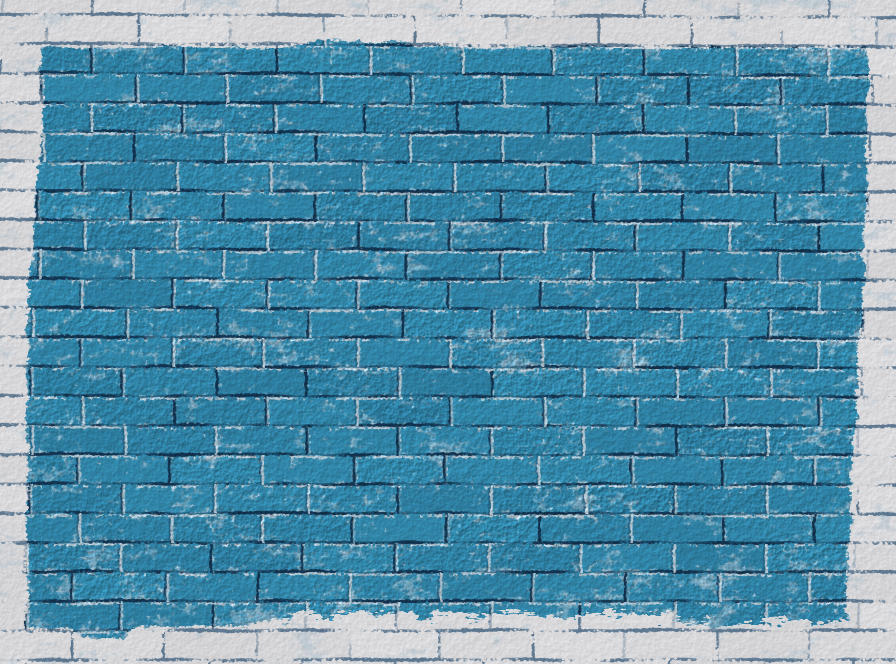
Reproduce this texture procedurally as a Shadertoy shader.

```glsl
// Brick wall in white paint with a ragged blue rectangle rolled over it, worn and flecked at the joints.

// Lengths are fractions of the canvas height.
const float ROW_HEIGHT  = 0.0442;
const float BRICK_PITCH = 0.1388;
const float TOP_JOINT   = 0.9336;  // joint above the first blue row
const float FIRST_JOINT = 0.1364;  // left upright joint of that row
const float ROW_DRIFT   = 0.0014;  // leftward creep of the bond per row
const float TILT        = 0.0038;
const float JOINT_WIDTH = 0.0021;
const float RELIEF      = 0.95;
const float WEAR        = 0.55;
const float SCUFF       = 0.60;

const vec3 WHITE = vec3(0.85, 0.85, 0.86);
const vec3 BLUE  = vec3(0.19, 0.52, 0.655);
const vec3 DEEP  = vec3(0.16, 0.455, 0.59);
const vec3 CHALK = vec3(0.62, 0.72, 0.78);
const vec3 SHADE = vec3(0.06, 0.18, 0.29);
const vec3 SLATE = vec3(0.34, 0.45, 0.55);

vec2 hash2(vec2 p) {
    vec3 q = fract(p.xyx * vec3(0.1031, 0.1030, 0.0973));
    q += dot(q, q.yzx + 33.33);
    return fract((q.xx + q.yz) * q.zy);
}

// Cellular noise: distance to the nearest scattered point.
float cells(vec2 p) {
    vec2 base = floor(p), f = p - base;
    float nearest = 4.0;
    for (int y = -1; y <= 1; y++)
    for (int x = -1; x <= 1; x++) {
        vec2 o = vec2(x, y);
        vec2 d = o + hash2(base + o) - f;
        nearest = min(nearest, dot(d, d));
    }
    return sqrt(nearest);
}

float layeredCells(vec2 p) {
    return 0.40 * cells(p) + 0.33 * cells(p * 2.3 + 7.0) + 0.27 * cells(p * 5.1 + 3.0);
}

// Layered sines, roughly -1 to 1.
float ripple(float t) {
    return 0.5 * sin(t) + 0.3 * sin(2.3 * t + 1.7) + 0.2 * sin(5.7 * t + 0.6);
}

float grain(vec2 p) {
    return 0.40 * cells(p * 62.0) + 0.35 * cells(p * 125.0 + 9.0) + 0.25 * cells(p * 210.0 + 4.0);
}

float band(float d, float halfWidth, float soft) {
    return 1.0 - smoothstep(halfWidth - soft, halfWidth + soft, abs(d));
}

// Signed depth inside the blue rectangle, positive inside.
float paintDepth(vec2 p) {
    float left  = mix(0.041, 0.064, smoothstep(0.5, 0.85, p.y));
    float right = 1.274 + 0.032 * smoothstep(0.0, 0.8, p.y);
    float top   = 0.929 + 0.009 * band(p.x - 0.535, 0.08, 0.03);
    float patchy = smoothstep(0.36, 0.46, p.x);
    float bottom = 0.056 + 0.018 * patchy - 0.011 * smoothstep(0.98, 1.06, p.x)
                 - 0.018 * band(p.x - 0.155, 0.04, 0.015);
    float sides = min(p.x - left, right - p.x)
                + 0.003 * ripple(p.y * 37.0) + 0.013 * (layeredCells(p * vec2(14.0, 48.0)) - 0.45);
    float ends = min(top - p.y, p.y - bottom) + 0.002 * ripple(p.x * 31.0)
               + (0.012 + 0.03 * patchy * step(p.y, 0.2)) * (layeredCells(p * vec2(17.0, 52.0)) - 0.45);
    return min(sides, ends);
}

void mainImage(out vec4 fragColor, in vec2 fragCoord) {
    vec2 p = fragCoord / iResolution.y;
    float soft = max(0.8 / iResolution.y, 0.0009);
    float fine = cells(p * 205.0 + 70.0) - 0.45;
    float grit = 0.65 * (cells(p * 100.0) - 0.45) + 0.6 * fine;

    // Running bond: signed distances to the nearest bed and upright joints.
    float level = p.y + TILT * p.x * p.y + 0.0012 * ripple(p.x * 23.0 + floor(p.y * 9.0));
    float r = (TOP_JOINT - level) / ROW_HEIGHT;
    float row = floor(r), bed = round(r);
    float above = (bed - r) * ROW_HEIGHT + 0.0034 * grit;

    float start = FIRST_JOINT - ROW_DRIFT * row - 0.5 * BRICK_PITCH * mod(row, 2.0)
                + 0.008 * (hash2(vec2(row, 4.0)).x - 0.5);
    float u = (p.x - start) / BRICK_PITCH;
    float joint = round(u);
    vec2 jointRnd = hash2(vec2(joint, row) + 60.0);
    float gap = u - joint - 0.04 * (jointRnd.x - 0.5);
    float beside = gap * BRICK_PITCH + 0.0034 * grit + 0.0008 * ripple(p.y * 130.0);
    vec2 brickRnd = hash2(vec2(joint - step(gap, 0.0), row) + 20.0);

    // Each joint has a shadowed side and a chalky lit side, both broken up.
    float bedDark  = smoothstep(0.15, 0.60, cells(vec2(p.x * 11.0, bed * 7.3)) + 0.5 * grit);
    float bedLight = smoothstep(0.28, 0.58, cells(vec2(p.x * 17.0, bed * 5.7 + 40.0)) + 0.9 * grit);
    float kind = jointRnd.y + 0.5 * grit;
    float dark = max(band(above - 0.0012, JOINT_WIDTH * (0.65 + 0.6 * bedDark), soft) * mix(0.35, 1.0, bedDark),
                     band(beside + 0.0014, JOINT_WIDTH, soft) * mix(0.35, 1.0, smoothstep(0.3, 0.7, kind)));
    float light = max(band(above + 0.0024, 0.0018, soft) * bedLight,
                      band(beside - 0.0014, 0.0019, soft) * (1.0 - smoothstep(0.45, 0.85, kind)));

    // Blue coat, thinned where the white below shows through.
    float tone = clamp(0.45 + 0.7 * brickRnd.x, 0.0, 1.0);
    vec3 coat = mix(DEEP, BLUE, tone);
    float edgeWear = smoothstep(0.24, 0.06, p.y) + smoothstep(0.87, 0.93, p.y)
                   + 0.5 * smoothstep(0.95, 1.28, p.x);
    float thin = layeredCells(p * vec2(11.0, 21.0) + brickRnd) + 0.07 * edgeWear + 0.07 * (brickRnd.y - 0.5);
    coat = mix(coat, CHALK, WEAR * smoothstep(0.52, 0.74, thin + 0.28 * grit));
    float rim = max(band(above, 0.006, 0.004), 0.8 * band(beside, 0.006, 0.004));
    coat = mix(coat, CHALK, SCUFF * rim * smoothstep(0.02, 0.28, grit + 0.5 * (thin - 0.45)));
    coat = mix(coat, CHALK, 0.6 * smoothstep(0.86, 1.0, thin + 1.1 * grit));
    coat = mix(coat, SHADE, 0.95 * dark);
    coat = mix(coat, mix(CHALK, WHITE, 0.5), 0.88 * light);

    // White coat with thin grey-blue joints and faint stains.
    vec3 bare = WHITE * (0.97 + 0.04 * brickRnd.x);
    bare = mix(bare, CHALK, 0.4 * smoothstep(0.52, 0.75, layeredCells(p * vec2(11.0, 20.0) + 31.0) + 0.2 * grit));
    bare = mix(bare, SLATE, 0.95 * dark * smoothstep(-0.1, 0.5, bedDark + grit));

    float painted = smoothstep(-0.0015, 0.0015, paintDepth(p) + 0.007 * grit);
    vec3 color = mix(bare, coat, painted);

    // Rough plaster lit from the upper left.
    float slope = grain(p) - grain(p + vec2(-0.0013, 0.0016));
    float rough = RELIEF * mix(0.25, 0.55 + 0.7 * brickRnd.y, painted);
    color *= 1.0 + rough * slope;
    fragColor = vec4(clamp(color, 0.0, 1.0), 1.0);
}
```
